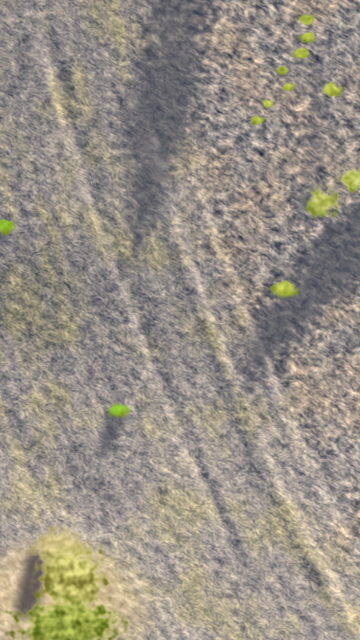
This texture is drawn by a WebGL 2 fragment shader. Its source:

```glsl
#version 300 es
precision highp float;
// Dry stony ground seen from above: wheel tracks sweep down to the right, long
// soft shadows fall across them, and bright shrubs dot the surface.
// Layered gradient noise sets a brightness, which a two-colour ramp then tints.
uniform vec2 u_resolution;
out vec4 outColor;

vec2 hash2(vec2 c) {
  vec2 s = vec2(dot(c, vec2(127.1, 311.7)), dot(c, vec2(269.5, 183.3)));
  return fract(sin(s) * 43758.5);
}

float noise(vec2 p) {
  vec2 i = floor(p), f = fract(p), e = vec2(0.0, 1.0);
  vec2 w = f * f * f * (f * (f * 6.0 - 15.0) + 10.0);
  float a = dot(hash2(i) * 2.0 - 1.0, f);
  float b = dot(hash2(i + e.yx) * 2.0 - 1.0, f - e.yx);
  float c = dot(hash2(i + e.xy) * 2.0 - 1.0, f - e.xy);
  float d = dot(hash2(i + e.yy) * 2.0 - 1.0, f - e.yy);
  return mix(mix(a, b, w.x), mix(c, d, w.x), w.y);
}

// Distance to a stroke whose radius runs from ra to rb
float taper(vec2 p, vec2 a, vec2 b, float ra, float rb) {
  vec2 ab = b - a;
  float h = clamp(dot(p - a, ab) / dot(ab, ab), 0.0, 1.0);
  return length(p - a - ab * h) - mix(ra, rb, h);
}

float soft(float d, float blur) { return 1.0 - smoothstep(-blur, blur, d); }

// Soft ridge around zero, kept between two heights
float ridge(float d, float width, float y, float low, float high) {
  float ends = smoothstep(low - 0.04, low + 0.04, y) * (1.0 - smoothstep(high - 0.04, high + 0.04, y));
  return exp(-d * d / (width * width)) * ends;
}

// Leafy blob, lit from above, laid over the ground
void shrub(inout vec3 col, vec2 p, vec2 centre, vec2 size, vec3 lit, vec3 shade) {
  vec2 q = (p - centre) / size;
  float leaves = noise(p * 60.0) + 0.6 * noise(p * 130.0 + 7.0);
  float mask = soft(length(q) - 0.85 + leaves * 0.6, 0.3);
  col = mix(col, mix(shade, lit, clamp(0.55 + q.y * 0.3 + leaves * 1.1, 0.0, 1.0)), mask);
}

void main() {
  vec2 p = gl_FragCoord.xy / u_resolution * vec2(0.5625, 1.0);
  float down = 1.0 - p.y;

  // Bent wheel tracks, as sideways offsets from their centre lines
  float wobble = 0.006 * noise(p * 14.0);
  float m = down - 0.208, r = down - 0.26, l = down - 0.026;
  float mainTrack = p.x - (0.234 + 0.28 * m + 0.18 * m * m) + wobble;
  float rightTrack = p.x - (0.30 + 0.34 * r + 0.13 * r * r) + wobble;
  float leftTrack = p.x - (0.052 + 0.28 * l + 0.10 * l * l) - wobble;

  // Stones smeared along the slope, stronger on the open right side
  vec2 s = vec2(0.86 * p.x - 0.5 * p.y, 0.5 * p.x + 0.86 * p.y);
  s += 0.006 * vec2(noise(p * 40.0), noise(p * 40.0 + 9.0));
  float open = smoothstep(-0.03, 0.12, mainTrack);
  float stones = noise(s * vec2(52.0, 88.0)) + 0.75 * noise(s * vec2(105.0, 175.0) + 31.0);
  float grit = noise(s * vec2(190.0, 290.0) + 5.0);
  float patches = noise(p * 9.0 + 3.0) + 0.5 * noise(p * 22.0);
  float streaks = noise(vec2(mainTrack * 48.0, down * 5.0)) + 0.6 * noise(vec2(mainTrack * 110.0, down * 9.0 + 4.0));

  float light = 0.57 + stones * mix(0.43, 0.70, open) + grit * 0.36 + patches * 0.14;
  light += streaks * mix(0.22, 0.06, open) + 0.13 * smoothstep(0.55, 0.1, p.y);
  light -= 0.10 * soft(length((p - vec2(0.05, 0.55)) / vec2(0.13, 0.10)) - 0.8, 0.5);

  // Pale crests with darker ruts beside them
  light += 0.26 * ridge(mainTrack, 0.009, p.y, 0.02, 0.78);
  light -= 0.15 * ridge(mainTrack + 0.022, 0.012, p.y, 0.02, 0.66);
  light += 0.20 * ridge(rightTrack, 0.009, p.y, 0.14, 0.74);
  light -= 0.14 * ridge(rightTrack - 0.022, 0.010, p.y, 0.1, 0.68);
  light += 0.20 * ridge(leftTrack, 0.008, p.y, 0.15, 0.98);
  light -= 0.12 * ridge(leftTrack - 0.020, 0.011, p.y, 0.1, 0.98);
  light -= 0.45 * ridge(mainTrack + 0.003, 0.006, p.y, 0.33, 0.39);
  light += 0.16 * soft(taper(p, vec2(0.0, 0.27), vec2(0.31, 0.0), 0.006, 0.01), 0.02);
  light -= 0.15 * soft(taper(p, vec2(0.0, 0.34), vec2(0.17, 0.22), 0.01, 0.01), 0.03);
  light -= 0.12 * soft(taper(p, vec2(0.0, 0.52), vec2(0.09, 0.44), 0.014, 0.006), 0.03);
  light -= 0.35 * soft(taper(p, vec2(0.48, 0.115), vec2(0.50, 0.09), 0.007, 0.005), 0.012);

  // Long cast shadows
  float ragged = 0.018 * patches + 0.014 * stones;
  float west = min(taper(p, vec2(0.285, 1.02), vec2(0.245, 0.78), 0.052, 0.05),
                   taper(p, vec2(0.245, 0.78), vec2(0.212, 0.60), 0.046, 0.008));
  float east = min(taper(p, vec2(0.57, 0.63), vec2(0.44, 0.50), 0.055, 0.042),
                   taper(p, vec2(0.44, 0.50), vec2(0.385, 0.40), 0.038, 0.008));
  float shadow = max(soft(west + ragged, 0.026) * 0.9, soft(east + ragged, 0.022));
  shadow = max(shadow, 0.5 * soft(taper(p, vec2(0.49, 0.90), vec2(0.49, 0.68), 0.012, 0.026) + ragged, 0.025));
  shadow = max(shadow, soft(taper(p, vec2(0.18, 0.345), vec2(0.162, 0.295), 0.016, 0.009), 0.010));
  shadow = max(shadow, 0.8 * soft(taper(p, vec2(0.0, 0.63), vec2(0.01, 0.62), 0.013, 0.006), 0.010));
  light = mix(light, 0.04 + light * 0.30, shadow * 0.85);

  // Cool shade to warm light, with dry grass and brown litter
  vec3 col = mix(vec3(0.22, 0.24, 0.30), vec3(0.86, 0.80, 0.74), clamp(light, -0.15, 1.2));
  float grass = smoothstep(-0.2, 0.5, streaks * 0.5 + patches) * (1.0 - open);
  col *= mix(vec3(1.0), vec3(0.98, 0.98, 0.84), grass * (1.0 - shadow));
  col *= mix(vec3(1.0), vec3(1.03, 0.98, 0.92), open * (1.0 - shadow) * smoothstep(-0.3, 0.4, patches));

  // Sunlit sand around the corner thicket
  float sand = soft(length((p - vec2(0.09, 0.055)) / vec2(0.15, 0.10)) - 0.9 + patches * 0.3, 0.25);
  col = mix(col, vec3(0.88, 0.78, 0.62) + stones * 0.22, sand * 0.75);
  col = mix(col, vec3(0.32, 0.29, 0.30), 0.85 * soft(taper(p, vec2(0.06, 0.12), vec2(0.04, 0.05), 0.02, 0.016), 0.012));

  // Corner thicket: yellow crown over green base
  vec3 lime = vec3(0.82, 0.86, 0.36), leaf = vec3(0.50, 0.56, 0.16);
  shrub(col, p, vec2(0.092, 0.140), vec2(0.046, 0.036), vec3(0.92, 0.86, 0.60), vec3(0.60, 0.54, 0.34));
  shrub(col, p, vec2(0.112, 0.092), vec2(0.056, 0.058), vec3(0.92, 0.90, 0.54), vec3(0.48, 0.46, 0.18));
  shrub(col, p, vec2(0.107, 0.022), vec2(0.084, 0.046), vec3(0.78, 0.82, 0.40), vec3(0.34, 0.40, 0.10));

  // Lone shrubs
  shrub(col, p, vec2(0.185, 0.359), vec2(0.018, 0.011), vec3(0.60, 0.86, 0.22), leaf);
  shrub(col, p, vec2(0.008, 0.646), vec2(0.016, 0.012), vec3(0.58, 0.84, 0.20), leaf);
  shrub(col, p, vec2(0.445, 0.548), vec2(0.021, 0.014), lime, leaf);
  shrub(col, p, vec2(0.502, 0.683), vec2(0.025, 0.024), vec3(0.84, 0.84, 0.48), leaf);
  shrub(col, p, vec2(0.551, 0.718), vec2(0.020, 0.020), vec3(0.90, 0.90, 0.54), leaf);
  shrub(col, p, vec2(0.518, 0.860), vec2(0.018, 0.012), lime, leaf);

  // Sprigs scattered down the upper right
  for (int i = 0; i < 7; i++) {
    vec2 h = hash2(vec2(float(i), 4.0));
    vec2 spot = vec2(0.484 - 0.012 * float(i) + 0.03 * (h.x - 0.5), 0.968 - 0.026 * float(i));
    shrub(col, p, spot, vec2(0.014, 0.010) * (0.65 + 0.5 * h.y), lime, leaf);
  }
  outColor = vec4(clamp(col, 0.0, 1.0), 1.0);
}
```
